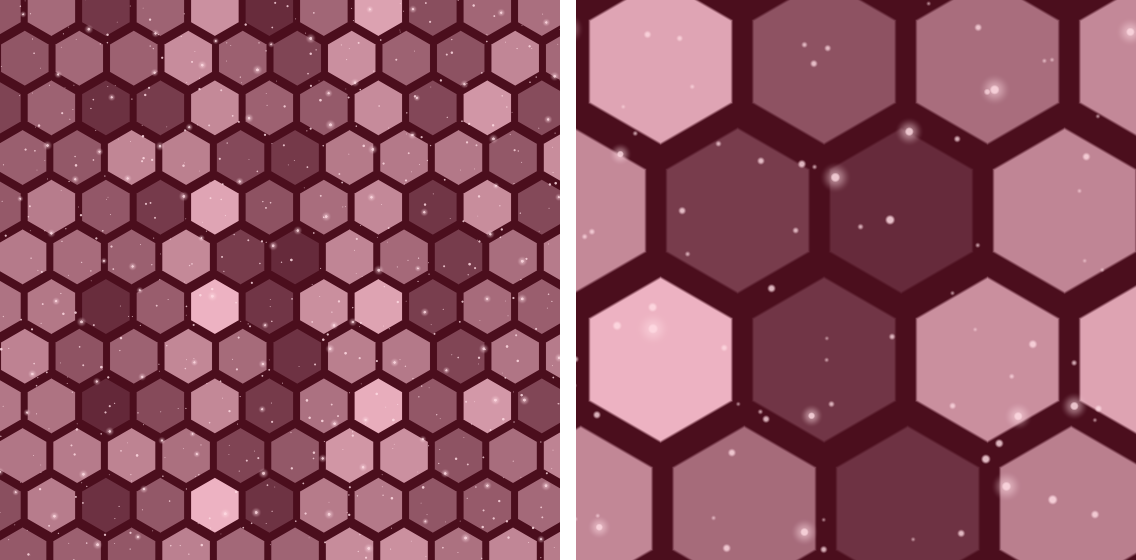
Left: the whole. Right: its middle third, enlarged.
Reproduce this pattern procedurally as a three.js fragment shader.

```glsl
varying vec2 vUv;

// Layout, in canvas widths
const vec2 PITCH = vec2(0.0973, 0.0887);
const float FIRST_ROW_Y = 0.0091;
const float EVEN_ROW_X = 0.0404;
const float ODD_ROW_X = 0.0918;
const float ROW_SLIP = 0.0039;
const float APOTHEM = 0.0424;
const float EDGE = 0.0011;

// Colours
const vec3 GROUT = vec3(0.294, 0.055, 0.115);
const vec3 TILE_DARK = vec3(0.365, 0.130, 0.195);
const vec3 TILE_LIGHT = vec3(0.930, 0.700, 0.760);
const vec3 SPECK = vec3(1.0, 0.86, 0.89);

// Tile tone variation
const float TONE_MEAN = 0.48;
const float TONE_WAVE = 0.18;
const float TONE_COLUMN = 0.50;
const float TONE_CELL = 0.45;

// Specks
const int DUST_LAYERS = 3;
const float DUST_GRID = 14.0;
const float GLOW_GRID = 10.0;
const float GLOW_RADIUS = 0.0105;

float hash(vec2 p) {
  return fract(sin(dot(p, vec2(127.1, 311.7))) * 43758.5453);
}

vec2 hash2(vec2 p) {
  return vec2(hash(p), hash(p + 47.3));
}

// Signed distance to a hexagon standing on a corner
float hexDistance(vec2 p) {
  p = abs(p);
  return max(p.x, 0.5 * p.x + 0.866 * p.y) - APOTHEM;
}

// Columns share a base tone, and each cell strays from it
float tileTone(float column, float row) {
  float wave = cos(6.2832 * (column - 12.5) / 6.0);
  float columnShift = hash(vec2(column, 3.7)) - 0.5;
  float cellShift = hash(vec2(column, row) + 19.0) - 0.5;
  float tone = TONE_MEAN + TONE_WAVE * wave
    + TONE_COLUMN * columnShift + TONE_CELL * cellShift;
  return clamp(tone, 0.0, 1.0);
}

vec3 tiles(vec2 p) {
  float lowerRow = floor((p.y - FIRST_ROW_Y) / PITCH.y);
  float nearest = 1.0;
  float tone = 0.0;
  for (int i = 0; i < 2; i++) {
    float row = lowerRow + float(i);
    float odd = mod(row, 2.0);
    float slip = abs(mod(row, 6.0) - 4.0) < 0.5 ? ROW_SLIP : 0.0;
    float startX = mix(EVEN_ROW_X, ODD_ROW_X, odd) + slip;
    float column = floor((p.x - startX) / PITCH.x + 0.5);
    vec2 center = vec2(startX, FIRST_ROW_Y) + vec2(column, row) * PITCH;
    float d = hexDistance(p - center);
    if (d < nearest) {
      nearest = d;
      tone = tileTone(2.0 * column + odd, row);
    }
  }
  vec3 tile = mix(TILE_DARK, TILE_LIGHT, tone);
  return mix(tile, GROUT, smoothstep(-EDGE, EDGE, nearest));
}

// Distance to the one random point of the grid square around p
float pointDistance(vec2 p, float grid, float seed, out float size) {
  vec2 q = p * grid + hash2(vec2(seed, 8.1));
  vec2 cell = floor(q);
  size = hash(cell + seed + 91.7);
  vec2 spot = mix(vec2(0.11), vec2(0.89), hash2(cell + seed));
  return length(q - cell - spot) / grid;
}

// Small sharp dots, mostly tiny
float dust(vec2 p) {
  float cover = 0.0;
  for (int i = 0; i < DUST_LAYERS; i++) {
    float size;
    float d = pointDistance(p, DUST_GRID, 13.0 * float(i) + 5.0, size);
    float radius = mix(0.0007, 0.0024, size * size);
    float dot_ = 1.0 - smoothstep(radius - EDGE, radius + EDGE, d);
    cover = max(cover, dot_ * mix(0.6, 0.85, size));
  }
  return cover;
}

// Larger dots with a bright core and a soft halo
float glow(vec2 p) {
  float size;
  float d = pointDistance(p, GLOW_GRID, 71.0, size);
  float radius = GLOW_RADIUS * mix(0.6, 1.0, size);
  float halo = 1.0 - smoothstep(0.0, radius, d);
  float core = 1.0 - smoothstep(0.15 * radius, 0.45 * radius, d);
  return max(0.55 * halo, 0.88 * core);
}

void main() {
  vec3 color = tiles(vUv);
  color = mix(color, SPECK, max(dust(vUv), glow(vUv)));
  gl_FragColor = vec4(color, 1.0);
}
```
